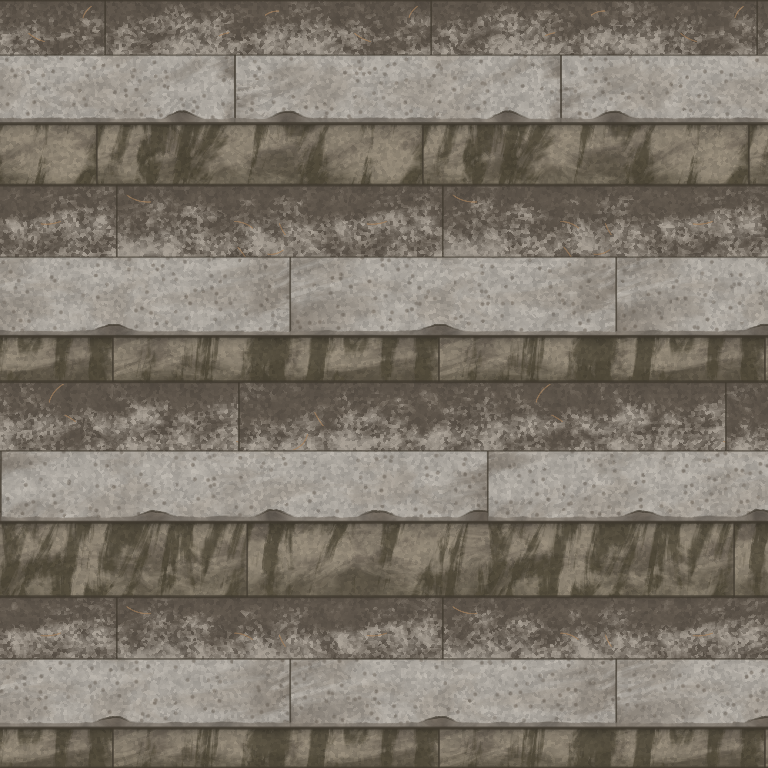
Write a three.js fragment shader that draws this texture.

```glsl
// Four weathered stone steps: stained treads, pale front slabs and mossy risers.
#define PALE_STONE vec3(0.665, 0.645, 0.615)
#define WORN_STONE vec3(0.61, 0.58, 0.54)
#define DIRT vec3(0.37, 0.335, 0.295)
#define RISER_STONE vec3(0.56, 0.52, 0.455)
#define MOSS vec3(0.29, 0.265, 0.205)
#define GAP vec3(0.25, 0.225, 0.185)
#define NEEDLE vec3(0.62, 0.49, 0.36)
#define LIP_HEIGHT 0.007
#define JOINT_WIDTH 0.0011
#define GRAIN 0.15

varying vec2 vUv;

float hash(vec2 p) {
  return fract(sin(dot(p, vec2(127.1, 311.7))) * 4375.85);
}

// Cellular noise: x = distance to the nearest point, y = value of its cell
vec2 cells(vec2 p) {
  vec2 id = floor(p), nearest = vec2(9.0, 0.0);
  for (int j = -1; j <= 1; j++)
    for (int i = -1; i <= 1; i++) {
      vec2 c = id + vec2(float(i), float(j));
      float d = length(c + vec2(hash(c), hash(c + 17.3)) - p);
      if (d < nearest.x) nearest = vec2(d, hash(c + 41.7));
    }
  return nearest;
}

// Layered, warped sines for soft stains, centred on 0.5
float stains(vec2 p) {
  float sum = 0.5, amp = 0.3;
  for (int i = 0; i < 6; i++) {
    p = mat2(0.8, -0.6, 0.6, 0.8) * p + 0.7 * sin(p.yx * 0.8 + float(i));
    sum += amp * sin(p.x) * sin(p.y);
    p *= 1.9;
    amp *= 0.62;
  }
  return clamp(sum, 0.0, 1.0);
}

float line(float d, float width) {
  return 1.0 - smoothstep(width * 0.5, width * 1.6, abs(d));
}

// Scattered dry needles, one at most in each cell
float needles(vec2 p, float seed) {
  vec2 size = vec2(0.062, 0.034), id = floor(p / size) + seed * 13.0;
  vec2 q = (fract(p / size) - 0.5) * size;
  q -= (vec2(hash(id), hash(id + 5.1)) - 0.5) * size * 0.4;
  float a = (hash(id + 9.4) - 0.5) * 2.2;
  q = mat2(cos(a), -sin(a), sin(a), cos(a)) * q;
  q.y += (hash(id + 3.3) - 0.5) * 40.0 * q.x * q.x;
  float reach = mix(0.006, 0.016, hash(id + 7.7));
  float d = length(vec2(max(abs(q.x) - reach, 0.0), q.y));
  return step(0.6, hash(id + 2.9)) * line(d, 0.0008);
}

void main() {
  float x = vUv.x, y = 1.0 - vUv.y;

  // Each step: top, front slab, lip, bottom; joint offsets of its parts and slab length
  vec4 edge = vec4(0.0, 0.072, 0.154, 0.241);
  vec4 joint = vec4(0.137, 0.306, 0.126, 0.4245);
  float seed = 1.0;
  if (y > 0.777) {
    edge = vec4(0.777, 0.858, 0.941, 1.0);
    joint = vec4(0.152, 0.378, 0.147, 0.4245);
    seed = 2.0;
  } else if (y > 0.497) {
    edge = vec4(0.497, 0.587, 0.673, 0.777);
    joint = vec4(0.311, 0.001, 0.322, 0.634);
    seed = 3.0;
  } else if (y > 0.241) {
    edge = vec4(0.241, 0.335, 0.431, 0.497);
    joint = vec4(0.152, 0.378, 0.147, 0.4245);
    seed = 2.0;
  }

  // Slab-local coordinates
  bool isBack = y < edge.y, isRiser = y > edge.z + LIP_HEIGHT;
  float start = isBack ? edge.x : (isRiser ? edge.z + LIP_HEIGHT : edge.y);
  float end = isBack ? edge.y : (isRiser ? edge.w : edge.z);
  float offset = isBack ? joint.x : (isRiser ? joint.z : joint.y);
  vec2 p = vec2(mod(x - offset, joint.w), y - start);
  float v = p.y / (end - start);
  float jointDist = min(p.x, joint.w - p.x);

  vec2 fine = cells(vec2(x, y) * 230.0), coarse = cells(vec2(x, y) * 105.0 + 31.0);
  float blotch = stains(p * vec2(26.0, 40.0) + seed * 7.3);
  float patchy = stains(p * vec2(75.0, 95.0) + seed * 3.1);
  vec3 color;
  if (isBack) {
    // Dirt gathers at the back and wears off toward the front in flecks
    float wear = v * 0.45 + blotch * 0.5 + (patchy - 0.5) * 0.45 + (fine.y - 0.5) * 0.3;
    color = mix(DIRT, WORN_STONE, smoothstep(0.32, 0.95, wear) * 0.95);
    color = mix(color, DIRT * 0.9, 0.45 * smoothstep(0.25, 0.0, v));
    color = mix(color, NEEDLE, 0.75 * needles(p, seed));
  } else if (isRiser) {
    // Moss runs down in streaks and settles at the foot
    float streak = stains(vec2((p.x + p.y * 0.2) * 62.0, p.y * 13.0) + seed * 5.7);
    float run = smoothstep(0.5, 0.82, streak + 0.12 * (1.0 - v) + (patchy - 0.5) * 0.25);
    float foot = smoothstep(0.45, 1.1, v + (blotch - 0.5) * 0.7);
    color = mix(RISER_STONE, DIRT, 0.7 * smoothstep(0.3, 0.85, blotch + (patchy - 0.5) * 0.5));
    color = mix(color, MOSS, clamp(run * 0.8 + foot * 0.55, 0.0, 0.9));
    color *= 1.0 - 0.35 * exp(-p.y / 0.006);
  } else {
    // Pale slab with pits and grime close to the joints
    float grime = exp(-jointDist / 0.045) * smoothstep(0.3, 0.8, blotch);
    color = mix(PALE_STONE, WORN_STONE, 0.7 * smoothstep(0.35, 0.8, blotch));
    color = mix(color, DIRT, 0.5 * grime);
    float pit = step(0.8, coarse.y) * (1.0 - smoothstep(0.12, 0.4, coarse.x));
    color = mix(color, DIRT, pit * (0.3 + 0.3 * patchy));
  }
  color *= 1.0 + GRAIN * (fine.y - 0.5) + GRAIN * 0.8 * (patchy - 0.5);

  // Joints between slabs and between parts
  color = mix(color, GAP, 0.75 * line(jointDist, JOINT_WIDTH));
  color = mix(color, GAP, 0.55 * line(y - edge.y, JOINT_WIDTH));
  color = mix(color, GAP, 0.8 * line(min(y - edge.x, edge.w - y), 0.0018));

  // Lip with broken chips and a shadow below
  float s = mod(x - joint.y, joint.w) * 7.0, cell = floor(s);
  float chipDist = abs(fract(s) - mix(0.35, 0.65, hash(vec2(cell, seed))));
  float chip = smoothstep(0.22, 0.02, chipDist) * step(0.45, hash(vec2(cell, seed + 4.0)));
  float lipTop = edge.z - 0.008 * chip + 0.003 * (patchy - 0.5);
  float lipEnd = edge.z + LIP_HEIGHT;
  float lip = smoothstep(lipTop - 0.001, lipTop + 0.001, y) * (1.0 - step(lipEnd, y));
  color = mix(color, mix(WORN_STONE, DIRT, 0.45 + 0.5 * chip) * (0.8 + 0.3 * patchy), lip * 0.85);
  color = mix(color, GAP, 0.75 * chip * line(y - lipTop, 0.0012));
  color = mix(color, GAP, 0.85 * line(y - lipEnd, 0.0018));

  gl_FragColor = vec4(color, 1.0);
}
```
